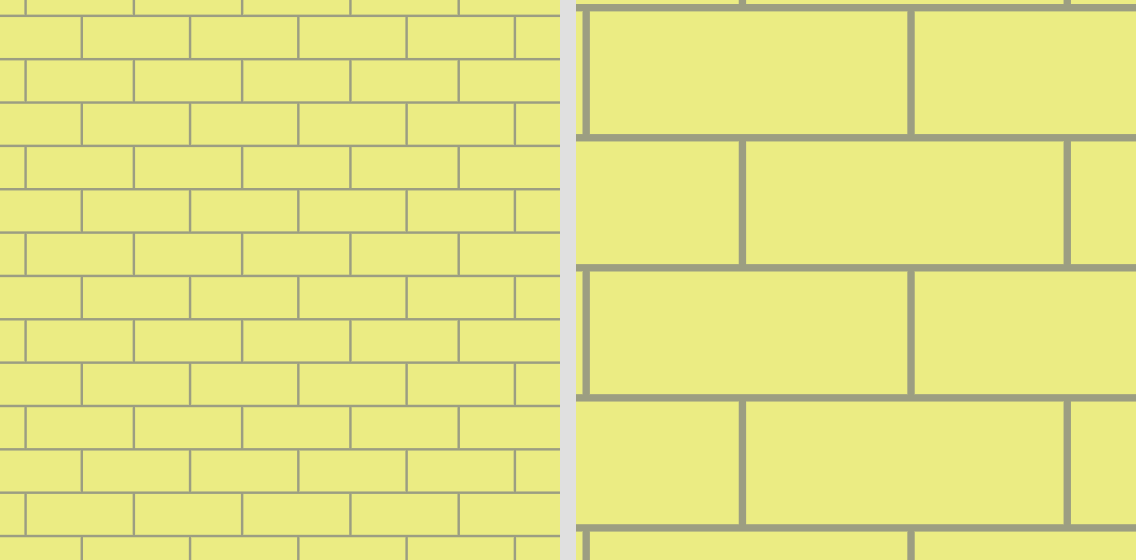
Left: the whole. Right: its middle third, enlarged.
A three.js fragment shader for this pattern:

```glsl
#define BRICK_SIZE vec2(0.19335, 0.07741)
#define WALL_ORIGIN vec2(0.0457, 0.0428)
#define ROW_SHIFT 0.519
#define JOINT_WIDTH 0.0044
#define BRICK_COLOR vec3(0.922, 0.926, 0.515)
#define JOINT_COLOR vec3(0.61, 0.62, 0.51)

varying vec2 vUv;

// Distance to the nearest joint centre line, in canvas units
float jointDistance(vec2 p) {
  vec2 cell = (p - WALL_ORIGIN) / BRICK_SIZE;
  cell.x -= ROW_SHIFT * mod(floor(cell.y), 2.0);
  vec2 toEdge = (0.5 - abs(fract(cell) - 0.5)) * BRICK_SIZE;
  return min(toEdge.x, toEdge.y);
}

void main() {
  float pixel = max(fwidth(vUv.x), fwidth(vUv.y));

  // Joint coverage with a one-pixel soft edge
  float inside = 0.5 * JOINT_WIDTH - jointDistance(vUv);
  float joint = clamp(inside / pixel + 0.5, 0.0, 1.0);

  gl_FragColor = vec4(mix(BRICK_COLOR, JOINT_COLOR, joint), 1.0);
}
```
